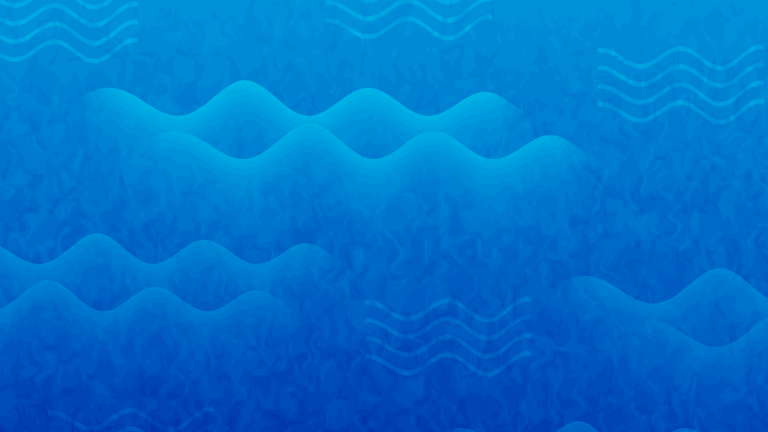
Give the GLSL for this background, as a Shadertoy shader.

```glsl
// Underwater blue backdrop: banks of scalloped waves, lit along their crests,
// and groups of thin wavy strands. All parts add to one scalar tone, which is
// roughened by blotchy vertical grain, softly stepped and mapped to blue.

float hash(vec2 p) {
    vec3 q = fract(vec3(p.xyx) * 0.1031);
    q += dot(q, q.yzx + 33.33);
    return fract((q.x + q.y) * q.z);
}

float noise(vec2 p) {
    vec2 i = floor(p), f = fract(p);
    f = f * f * (3.0 - 2.0 * f);
    return mix(mix(hash(i), hash(i + vec2(1, 0)), f.x),
               mix(hash(i + vec2(0, 1)), hash(i + vec2(1, 1)), f.x), f.y);
}

// Warped noise stretched upward, like dabs of a dry brush; centred on zero.
float brushGrain(vec2 p) {
    vec2 warp = vec2(noise(p * 34.0), noise(p * 34.0 + 71.0));
    vec2 q = p * vec2(62, 36) + 2.0 * warp;
    return 0.7 * noise(q + 9.0) + 0.3 * noise(q * 2.1 + 40.0) - 0.5;
}

// Depth below the crest line; the humps shrink and tighten away from u = 0.
float depthBelowCrest(float u, float v) {
    float k = 3.3 * u + 0.54 * u * u;
    float hump = 0.083 - 0.0185 * min(abs(k), 1.5);
    return hump * (0.5 + 0.5 * cos(6.2832 * k)) - 0.083 - v;
}

// Coverage of four parallel strands; the first starts at the local origin.
float strands(vec2 p, float blur) {
    float v = p.y - (0.018 + 0.02 * p.x) * cos(33.9 * p.x);
    float row = clamp(round(-v / 0.0417), 0.0, 3.0);
    float beyondEnd = max(abs(p.x - 0.187) - 0.187, 0.0);
    float dist = length(vec2(beyondEnd, v + row * 0.0417));
    return 1.0 - smoothstep(0.0055 - blur, 0.0055 + blur, dist);
}

vec3 seaBlue(float tone) {
    return vec3(0.0, tone, 0.52 + 0.75 * tone - 0.3 * tone * tone);
}

void mainImage(out vec4 fragColor, in vec2 fragCoord) {
    vec2 p = fragCoord / iResolution.y;
    float blur = 0.8 / iResolution.y;
    float grain = brushGrain(p);

    // Water: bright at the surface, deepest at the lower left
    float tone = 0.24 + 0.33 * p.y + 0.02 * sin(3.14 * p.y);
    tone += 0.04 * smoothstep(0.8, 1.7, p.x) * (1.0 - smoothstep(0.0, 0.5, p.y));

    // Wave banks, back to front: main crest x, y, scale, glow
    vec4 banks[7] = vec4[7](
        vec4(0.567, 0.815, 1.00, 0.20), vec4(0.718, 0.715, 1.00, 0.20),
        vec4(0.225, 0.461, 0.87, 0.14), vec4(0.111, 0.352, 0.87, 0.14),
        vec4(1.667, 0.380, 1.00, 0.13), vec4(1.813, 0.280, 1.00, 0.12),
        vec4(1.338, 0.025, 0.87, 0.14));
    float glow = 0.0;
    for (int i = 0; i < 7; i++) {
        vec4 bank = banks[i];
        vec2 q = (p - bank.xy) / bank.z;
        float depth = depthBelowCrest(q.x, q.y);
        float span = smoothstep(-0.42, -0.25, q.x) * (1.0 - smoothstep(0.54, 0.68, q.x));
        float cover = span * smoothstep(-blur, blur, depth);
        float fade = exp(-max(depth + 0.06 * grain, 0.0) / 0.085);
        glow = mix(glow, bank.w * fade, cover);
    }
    tone += glow;

    // Strand groups: left end x, y, strength
    vec3 groups[5] = vec3[5](
        vec3(-0.060, 1.007, 0.08), vec3(0.759, 1.060, 0.08),
        vec3(1.389, 0.866, 0.08), vec3(0.850, 0.282, 0.065),
        vec3(0.116, 0.028, 0.05));
    float ink = 0.0;
    for (int i = 0; i < 5; i++)
        ink += groups[i].z * strands(p - groups[i].xy, blur);

    // Grain, calmer near the surface, then soft tonal steps
    tone += grain * mix(0.11, 0.05, smoothstep(0.55, 1.0, p.y));
    float level = tone / 0.03;
    tone = 0.03 * (floor(level) + smoothstep(0.25, 0.75, fract(level)));
    tone += ink * (1.0 + 0.8 * grain);

    fragColor = vec4(seaBlue(tone), 1.0);
}
```
